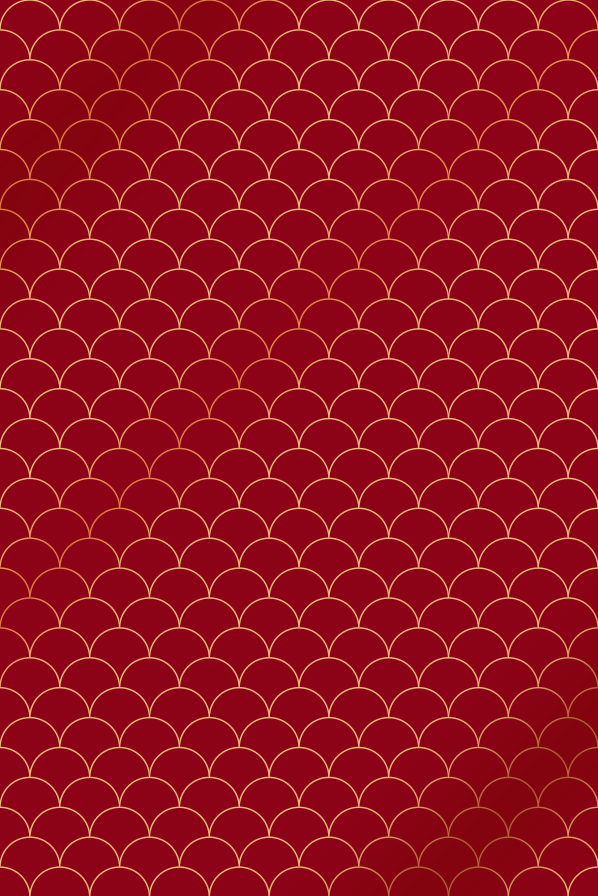
This pattern is drawn by a Shadertoy shader. Its source:

```glsl
// Overlapping fish-scale arcs in thin gold foil on deep red, with diagonal sheen.

const float COLUMNS = 10.0;              // scales across the canvas width
const float LINE_WIDTH = 0.0024;         // in canvas widths
const float RADIUS = 0.5 / COLUMNS;      // also the spacing between rows
const vec3 RED = vec3(0.55, 0.008, 0.088);
const vec3 DARK_RED = vec3(0.49, 0.02, 0.04);
const vec3 PALE_GOLD = vec3(0.95, 0.74, 0.48);
const vec3 COPPER = vec3(0.87, 0.48, 0.24);
const vec3 BRONZE = vec3(0.68, 0.36, 0.20);
const float SHADE_STRENGTH = 0.6;

// Distance to an upper semicircle; y grows downwards from its centre.
float arcDistance(vec2 p) {
    p.x = abs(p.x);
    return p.y <= 0.0 ? abs(length(p) - RADIUS) : length(p - vec2(RADIUS, 0.0));
}

// Nearest arc among the current row and its two neighbours.
float scaleDistance(vec2 p) {
    float row = floor(p.y / RADIUS);
    float nearest = 1.0;
    for (int i = -1; i <= 1; i++) {
        float r = row + float(i);
        float shift = mod(r, 2.0) * RADIUS;
        float x = mod(p.x + shift, 2.0 * RADIUS) - RADIUS;
        float y = p.y - (r + 1.0) * RADIUS;
        nearest = min(nearest, arcDistance(vec2(x, y)));
    }
    return nearest;
}

// Soft diagonal band centred on a given position.
float band(float position, float centre, float width) {
    float t = (position - centre) / width;
    return exp(-t * t);
}

void mainImage(out vec4 fragColor, in vec2 fragCoord) {
    // Canvas widths, measured from the upper left
    vec2 p = vec2(fragCoord.x, iResolution.y - fragCoord.y) / iResolution.x;
    float pixel = 1.0 / iResolution.x;

    // Foil sheen runs from lower left to upper right
    float diagonal = p.x + p.y;
    float upper = band(diagonal, 0.35, 0.14);
    float middle = band(diagonal, 1.03, 0.10) * mix(1.0, 0.6, p.x);
    float lower = band(diagonal, 2.20, 0.15);

    vec3 gold = mix(PALE_GOLD, COPPER, max(upper, middle));
    gold = mix(gold, BRONZE, lower);

    // Faint shade behind the outer bands
    float shade = max(upper * (1.0 - p.x), lower);
    vec3 ground = mix(RED, DARK_RED, SHADE_STRENGTH * shade);

    // Antialiased stroke
    float edge = 0.5 * LINE_WIDTH - scaleDistance(p);
    float ink = clamp(edge / pixel + 0.5, 0.0, 1.0);
    fragColor = vec4(mix(ground, gold, ink), 1.0);
}
```
